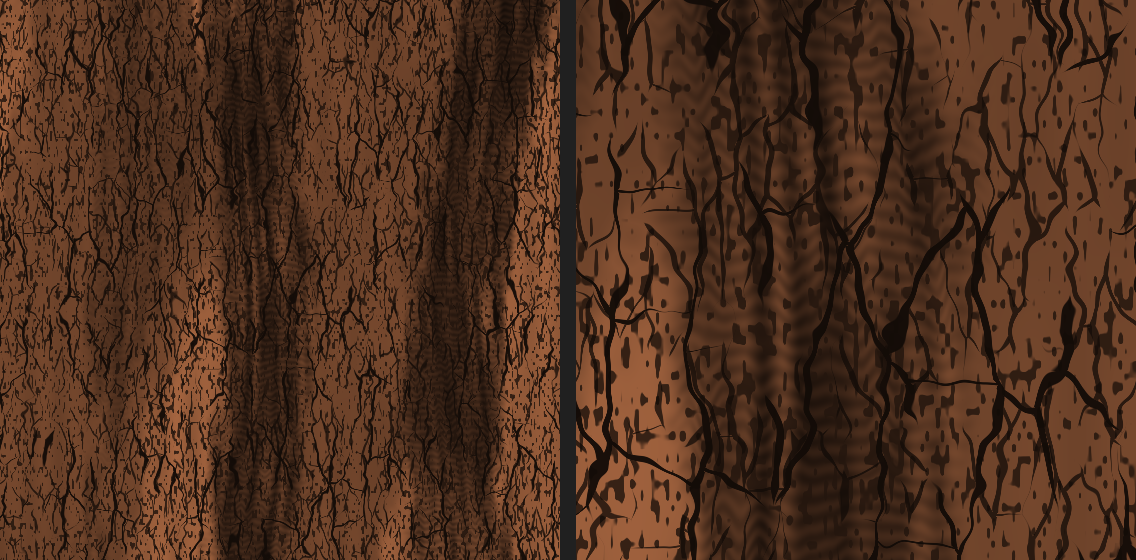
Left, the full canvas; right, a detail of the centre.
Reproduce this texture procedurally as a WebGL 2 fragment shader.

```glsl
#version 300 es
precision highp float;
// Weathered brown bark: broad light and dark vertical bands with frayed edges,
// beaded fibres in the dark bands, tiny flecks, and broken upright cracks taken
// from the borders of stretched cellular noise.

uniform vec2 u_resolution;
out vec4 fragColor;

const vec3 BARK_HUE = vec3(1.0, 0.61, 0.385);
const float LIGHT_TONE = 0.61;
const float MID_TONE = 0.44;
const float SHADE_TONE = 0.32;
const float DARK_TONE = 0.275;
const float FLECK_TONE = 0.14;
const float CRACK_TONE = 0.07;
const float BAND_SOFTNESS = 0.025;
const float FRAY = 0.04;
const vec2 FLECK_FREQ = vec2(330.0, 140.0);
const vec2 FIBRE_FREQ = vec2(85.0, 7.0);
const float BEAD_FREQ = 86.0;
const vec2 CRACK_FREQ = vec2(24.0, 9.0);
const vec2 FINE_CRACK_FREQ = vec2(52.0, 17.0);
const float CRACK_WIDTH = 0.0024;
const float FINE_CRACK_WIDTH = 0.0017;
const float TAU = 6.28319;

vec2 hash2(vec2 p) {
    vec3 q = fract(p.xyx * vec3(0.1031, 0.1030, 0.0973));
    q += dot(q, q.yzx + 33.33);
    return fract((q.xx + q.yz) * q.zy);
}

float noise(vec2 p) {
    vec2 cell = floor(p);
    vec2 f = fract(p);
    f = f * f * (3.0 - 2.0 * f);
    float low = mix(hash2(cell).x, hash2(cell + vec2(1, 0)).x, f.x);
    float high = mix(hash2(cell + vec2(0, 1)).x, hash2(cell + vec2(1, 1)).x, f.x);
    return mix(low, high, f.y);
}

// Soft stripe; a negative half width makes it vanish.
float band(float x, float centre, float halfWidth) {
    return 1.0 - smoothstep(halfWidth - BAND_SOFTNESS, halfWidth + BAND_SOFTNESS, abs(x - centre));
}

// Distance, in canvas units, to the nearest cell border (x)
// and how upright that border is (y).
vec2 cellBorder(vec2 p, vec2 freq) {
    p *= freq;
    vec2 home = floor(p);
    vec2 nearest = vec2(0.0);
    float best = 1e3;
    for (int j = -1; j <= 1; j++) {
        for (int i = -1; i <= 1; i++) {
            vec2 cell = home + vec2(i, j);
            vec2 toSeed = cell + hash2(cell) - p;
            if (dot(toSeed, toSeed) < best) {
                best = dot(toSeed, toSeed);
                nearest = toSeed;
            }
        }
    }
    vec2 border = vec2(1e3, 0.0);
    for (int j = -2; j <= 2; j++) {
        for (int i = -2; i <= 2; i++) {
            vec2 cell = home + vec2(i, j);
            vec2 toSeed = cell + hash2(cell) - p;
            vec2 across = toSeed - nearest;
            if (dot(across, across) > 1e-5) {
                vec2 slope = normalize(across) * freq;
                float d = dot(0.5 * (toSeed + nearest), normalize(across)) / length(slope);
                if (d < border.x) border = vec2(d, abs(normalize(slope).x));
            }
        }
    }
    return border;
}

float cracks(vec2 p, vec2 freq, float width, float pixel) {
    vec2 border = cellBorder(p, freq);
    float broken = smoothstep(0.28, 0.68, noise(p * freq * vec2(1.3, 2.2) + 17.0));
    float reach = width * broken * mix(0.3, 1.0, border.y);
    float line = 1.0 - smoothstep(reach - 0.5 * pixel, reach + 0.5 * pixel, border.x);
    return line * smoothstep(0.0, 0.3, broken);
}

void main() {
    vec2 uv = gl_FragCoord.xy / u_resolution;
    float pixel = 1.0 / min(u_resolution.x, u_resolution.y);
    float y = uv.y;

    // Broad bands
    float x = uv.x + FRAY * (noise(uv * vec2(45.0, 9.0)) - 0.5)
        + 0.012 * (noise(uv * vec2(90.0, 80.0)) - 0.5);
    float light = band(x, 0.315 + 0.11 * y, mix(0.075, -0.03, smoothstep(0.2, 0.7, y)));
    light = max(light, band(x, 1.03, 0.14 - 0.06 * smoothstep(0.6, 1.0, y)));
    light = max(light, band(x, -0.01, mix(-0.03, 0.06, smoothstep(0.4, 0.95, y))));
    light = max(light, band(x, 0.73, mix(0.04, -0.03, smoothstep(0.0, 0.35, y))));
    light = max(light, band(x, 0.36, mix(-0.03, 0.025, smoothstep(0.75, 1.0, y))));
    float shade = band(x, 0.16 + 0.14 * y, mix(0.01, 0.11, smoothstep(0.1, 0.8, y)));
    float dark = band(x, 0.46 + 0.012 * sin(5.0 * y - 1.0), 0.075);
    dark = max(dark, band(x, 0.825 - 0.03 * sin(4.5 * y) + 0.05 * y * y, 0.082));

    float tone = mix(MID_TONE, SHADE_TONE, 0.85 * shade);
    tone = mix(tone, LIGHT_TONE, light * (0.75 + 0.25 * noise(uv * vec2(16.0, 5.0))));
    tone = mix(tone, DARK_TONE * mix(0.75, 1.25, noise(uv * vec2(9.0, 4.0) + 5.0)), dark);
    tone *= 1.0 + 0.16 * (noise(uv * vec2(38.0, 5.0)) - 0.5);

    // Leaning fibres crossed by fine beads
    vec2 grain = uv + vec2(0.022 * sin(5.0 * y + 6.0 * uv.x), 0.0);
    float fibre = noise(grain * FIBRE_FREQ);
    float bead = sin(TAU * (BEAD_FREQ * y + 1.5 * noise(grain * vec2(95.0, 12.0))));
    float rough = max(dark, 0.3 * shade);
    tone *= 1.0 + rough * (0.9 * (fibre - 0.5) + 0.13 * bead);

    // Flecks
    float cover = 0.22 + 0.07 * max(dark, light) + 0.04 * shade
        + 0.14 * (noise(uv * vec2(60.0, 22.0)) - 0.5);
    float fleck = 1.0 - smoothstep(cover - 0.05, cover + 0.05, noise(uv * FLECK_FREQ));
    tone = mix(tone, min(tone, FLECK_TONE), 0.85 * fleck);

    // Cracks
    vec2 bent = uv + 0.016 * (vec2(noise(uv * vec2(30.0, 22.0)), noise(uv * 26.0 + 9.0)) - 0.5)
        + 0.007 * (vec2(noise(uv * 85.0), noise(uv * 85.0 + 31.0)) - 0.5);
    float crack = cracks(bent, CRACK_FREQ, CRACK_WIDTH, pixel);
    crack = max(crack, 0.8 * cracks(bent + 3.0, FINE_CRACK_FREQ, FINE_CRACK_WIDTH, pixel));
    tone = mix(tone, CRACK_TONE, 0.95 * crack);

    fragColor = vec4(tone * BARK_HUE, 1.0);
}
```
